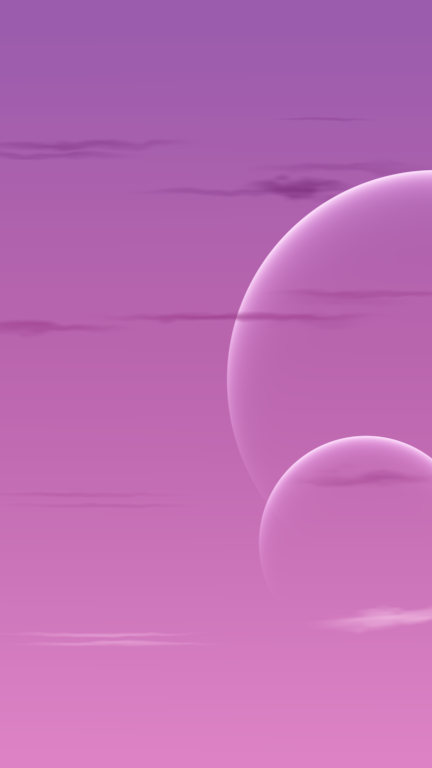
This background is drawn by a WebGL 2 fragment shader. Its source:

```glsl
#version 300 es
precision highp float;
// Draws a violet to pink sky with two rim-lit glassy planets and thin streaky clouds.

uniform vec2 u_resolution;
out vec4 fragColor;

const vec3 SKY_TOP = vec3(0.605, 0.36, 0.68);
const vec3 SKY_MID = vec3(0.725, 0.395, 0.68);
const vec3 SKY_LOW = vec3(0.875, 0.52, 0.78);
const vec3 RIM_PINK = vec3(0.98, 0.69, 0.97);
const vec3 RIM_WHITE = vec3(1.0, 0.95, 1.0);
const vec3 CLOUD_PLUM = vec3(0.49, 0.19, 0.50);
const vec3 CLOUD_ROSE = vec3(0.60, 0.22, 0.53);
const vec3 CLOUD_PALE = vec3(0.95, 0.74, 0.89);

// Clouds: centre and half size, in units of canvas height.
const vec4 UPPER[6] = vec4[6](
  vec4(0.105, 0.812, 0.16, 0.008), vec4(0.06, 0.798, 0.13, 0.006),
  vec4(0.425, 0.845, 0.07, 0.003), vec4(0.39, 0.755, 0.08, 0.015),
  vec4(0.32, 0.751, 0.16, 0.006), vec4(0.45, 0.781, 0.14, 0.009));
const float UPPER_DENSITY[6] = float[6](0.55, 0.45, 0.4, 0.85, 0.45, 0.35);
const vec4 LOWER[6] = vec4[6](
  vec4(0.48, 0.617, 0.14, 0.006), vec4(0.31, 0.586, 0.20, 0.007),
  vec4(0.415, 0.580, 0.07, 0.012), vec4(0.05, 0.573, 0.13, 0.008),
  vec4(0.475, 0.376, 0.11, 0.014), vec4(0.45, 0.608, 0.10, 0.009));
const float LOWER_DENSITY[6] = float[6](0.5, 0.65, 0.25, 0.6, 0.45, 0.2);

float hash(vec2 p) {
  return fract(sin(dot(p, vec2(127.1, 311.7))) * 43758.5453);
}

float noise(vec2 p) {
  vec2 i = floor(p), f = fract(p);
  f = f * f * (3.0 - 2.0 * f);
  return mix(mix(hash(i), hash(i + vec2(1, 0)), f.x),
             mix(hash(i + vec2(0, 1)), hash(i + vec2(1, 1)), f.x), f.y);
}

vec3 sky(vec2 p) {
  float y = p.y + 0.012 * (noise(p * vec2(2.0, 70.0)) - 0.5);
  vec3 upper = mix(SKY_MID, SKY_TOP, smoothstep(0.5, 1.05, y));
  return mix(SKY_LOW, upper, smoothstep(-0.12, 0.62, y));
}

// Soft ellipse with a wavy outline and horizontal streaks.
float cloud(vec2 p, vec4 box) {
  vec2 q = (p - box.xy) / box.zw;
  q.y += 1.1 * (noise(p * vec2(22.0, 50.0) + box.xy * 40.0) - 0.5);
  q.y += 0.5 * (noise(p * vec2(60.0, 160.0)) - 0.5);
  float streaks = mix(0.55, 1.0, noise(p * vec2(14.0, 230.0)));
  return (1.0 - smoothstep(0.15, 1.1, length(q))) * streaks;
}

float cloudLayer(vec2 p, vec4 boxes[6], float density[6]) {
  float clear = 1.0;
  for (int i = 0; i < 6; i++) clear *= 1.0 - density[i] * cloud(p, boxes[i]);
  return 1.0 - clear;
}

// Two thin strands, the lower one shifted to the right.
float strandPair(vec2 p, vec2 centre) {
  float mask = 0.0;
  for (int i = 0; i < 2; i++) {
    vec2 c = centre + float(i) * vec2(0.02, -0.013);
    mask = max(mask, cloud(p, vec4(c, 0.14, 0.004)));
  }
  return mask;
}

// Transparent disc whose edge glows inward on the side facing the light.
vec3 addPlanet(vec3 colour, vec2 p, vec2 centre, float radius, vec2 light, float glowWidth) {
  vec2 offset = p - centre;
  float dist = length(offset);
  float depth = max(radius - dist, 0.0);
  float pixel = 1.0 / u_resolution.y;
  float inside = 1.0 - smoothstep(-pixel, pixel, dist - radius);
  float facing = dot(offset / max(dist, 0.001), normalize(light));
  float lit = smoothstep(-0.6, 1.0, facing);
  float glow = lit * exp(-depth / (glowWidth * (0.35 + 0.65 * lit)));
  float core = pow(lit, 3.0) * exp(-depth / (glowWidth * 0.28));
  colour = mix(colour, RIM_PINK, inside * glow * 0.85);
  return mix(colour, RIM_WHITE, inside * core * 0.9);
}

void main() {
  vec2 p = gl_FragCoord.xy / u_resolution.y;
  vec3 colour = sky(p);

  // High clouds behind the planets
  colour = mix(colour, CLOUD_PLUM, cloudLayer(p, UPPER, UPPER_DENSITY));

  // Large planet, then the small one in front
  colour = addPlanet(colour, p, vec2(0.569, 0.505), 0.2734, vec2(-0.3, 0.95), 0.023);
  colour = addPlanet(colour, p, vec2(0.4766, 0.293), 0.1393, vec2(-0.1, 1.0), 0.015);

  // Low clouds and pale wisps in front
  colour = mix(colour, CLOUD_ROSE, cloudLayer(p, LOWER, LOWER_DENSITY));
  colour = mix(colour, CLOUD_ROSE, 0.25 * strandPair(p, vec2(0.11, 0.355)));
  colour = mix(colour, CLOUD_PALE, 0.5 * strandPair(p, vec2(0.13, 0.175)));
  vec2 tilted = p - vec2(0.0, 0.06 * (p.x - 0.5));
  colour = mix(colour, CLOUD_PALE, 0.85 * cloud(tilted, vec4(0.53, 0.197, 0.13, 0.015)));

  fragColor = vec4(colour, 1.0);
}
```
